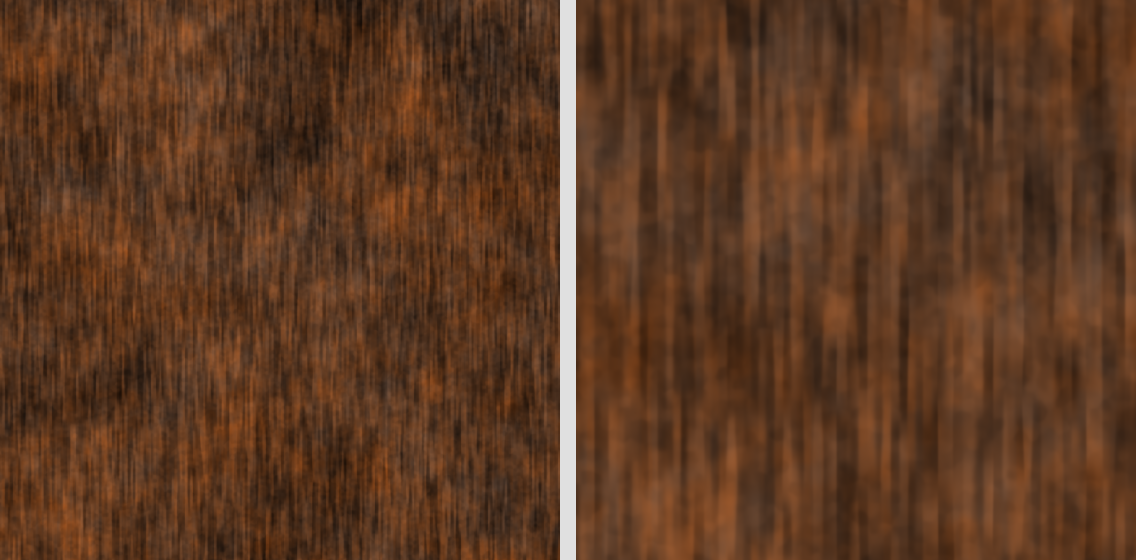
Left, the full canvas; right, a detail of the centre.
Write a Shadertoy shader that draws this texture.

```glsl
const vec3 RUST_BROWN = vec3(0.394, 0.207, 0.082);
const vec3 ASH_BROWN = vec3(0.308, 0.217, 0.160);
const float BASE_LIGHT = 1.03;
const float DARKEST = 0.2;

const float CLOUD_SCALE = 4.7;        // cells across the canvas
const float CLOUD_CONTRAST = 0.355;
const float CLOUD_PERSISTENCE = 0.88;
const int CLOUD_OCTAVES = 6;

const vec2 FINE_STREAKS = vec2(215.0, 21.0);
const vec2 BROAD_STREAKS = vec2(128.0, 15.0);
const float BROAD_SHARE = 0.40;
const float STREAK_CONTRAST = 0.62;

const float TINT_SCALE = 5.3;
const float TINT_CONTRAST = 0.46;
const float STREAK_TINT = 0.30;

const float CELL_SHARPNESS = 4.2;
const float CELL_JITTER = 0.7;

// Three random values per cell: position in xy, shade in z
vec3 hash32(vec2 p) {
    vec3 q = fract(p.xyx * vec3(0.1031, 0.1030, 0.0973));
    q += dot(q, q.yxz + 33.33);
    return fract((q.xxy + q.yzz) * q.zyx);
}

// Smooth cellular noise, -0.5 to 0.5: jittered cell shades blended by distance.
// With upright set, each column shares one sideways shift and stays vertical.
float cellNoise(vec2 p, bool upright) {
    vec2 cell = floor(p);
    vec2 local = p - cell;
    float shade = 0.0;
    float total = 0.0;
    for (int x = -1; x <= 1; x++) {
        float columnShift = hash32(vec2(cell.x + float(x), 5.0)).x;
        for (int y = -1; y <= 1; y++) {
            vec2 offset = vec2(x, y);
            vec3 rnd = hash32(cell + offset);
            if (upright) rnd.x = columnShift;
            vec2 d = offset + 0.5 + CELL_JITTER * (rnd.xy - 0.5) - local;
            float weight = exp(-CELL_SHARPNESS * dot(d, d));
            shade += weight * rnd.z;
            total += weight;
        }
    }
    return shade / total - 0.5;
}

// Layered cellular clouds
float clouds(vec2 p, int octaves) {
    float sum = 0.0;
    float amplitude = 1.0;
    for (int i = 0; i < octaves; i++) {
        sum += amplitude * cellNoise(p, false);
        p = p * 2.03 + vec2(17.3, 41.7);
        amplitude *= CLOUD_PERSISTENCE;
    }
    return sum;
}

// Strictly vertical fibres in two widths
float streaks(vec2 uv, vec2 seed) {
    return cellNoise(uv * FINE_STREAKS + seed, true)
         + BROAD_SHARE * cellNoise(uv * BROAD_STREAKS + seed.yx, true);
}

void mainImage(out vec4 fragColor, in vec2 fragCoord) {
    vec2 uv = fragCoord / iResolution.y;

    // Brightness: mottled stains crossed by fine fibres
    float light = BASE_LIGHT
        + CLOUD_CONTRAST * clouds(uv * CLOUD_SCALE + 7.0, CLOUD_OCTAVES)
        + STREAK_CONTRAST * streaks(uv, vec2(31.0, 83.0));
    light = max(light, DARKEST);

    // Tint: drifts between ashen and rusty brown
    float rust = 0.5
        + TINT_CONTRAST * clouds(uv * TINT_SCALE + 61.0, 5)
        + STREAK_TINT * streaks(uv, vec2(211.0, 137.0));
    vec3 tint = mix(ASH_BROWN, RUST_BROWN, clamp(rust, -0.1, 1.2));

    fragColor = vec4(tint * light, 1.0);
}
```
